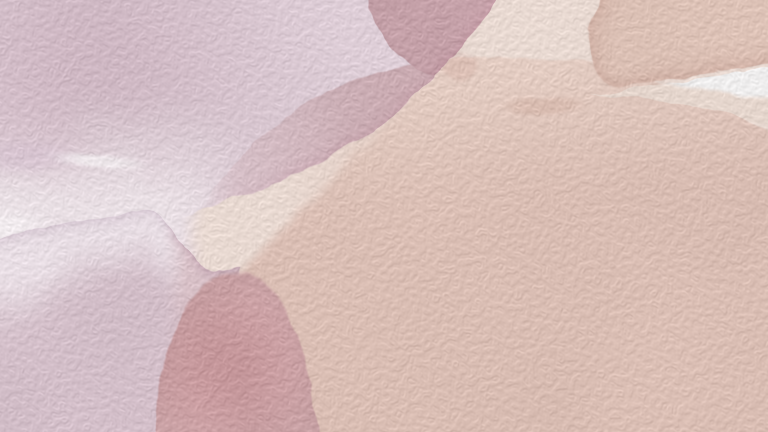
Reproduce this background procedurally as a Shadertoy shader.

```glsl
// Overlapping lilac, peach and rose watercolour washes on embossed paper.

float hash(vec2 p) {
    vec3 q = fract(vec3(p.xyx) * 0.1031);
    q += dot(q, q.yzx + 33.33);
    return fract((q.x + q.y) * q.z);
}

float noise(vec2 p) {
    vec2 i = floor(p), f = fract(p);
    f = f * f * (3.0 - 2.0 * f);
    return mix(mix(hash(i), hash(i + vec2(1, 0)), f.x),
               mix(hash(i + vec2(0, 1)), hash(i + vec2(1, 1)), f.x), f.y);
}

float fbm(vec2 p) {
    float sum = 0.0, gain = 0.5;
    for (int i = 0; i < 4; i++) {
        sum += gain * noise(p);
        p = mat2(1.6, 1.2, -1.2, 1.6) * p + 7.3;
        gain *= 0.5;
    }
    return sum;
}

// Slope contribution of one lattice corner
float corner(vec2 i, vec2 f, vec2 o) {
    float a = 6.2832 * hash(i + o);
    return dot(vec2(cos(a), sin(a)), f - o);
}

float gradientNoise(vec2 p) {
    vec2 i = floor(p), f = fract(p), u = f * f * f * (f * (f * 6.0 - 15.0) + 10.0);
    return mix(mix(corner(i, f, vec2(0)), corner(i, f, vec2(1, 0)), u.x),
               mix(corner(i, f, vec2(0, 1)), corner(i, f, vec2(1)), u.x), u.y);
}

// Short winding ridges pressed into the paper
float paperHeight(vec2 p) {
    vec2 q = mat2(0.8, 0.6, -0.6, 0.8) * p;
    float g = gradientNoise(q * 58.0 + 40.0) + 0.5 * gradientNoise(p * vec2(72, 92) + 9.0);
    return sin(5.5 * g) + 0.7 * gradientNoise(q * 140.0);
}

// Coverage of a wash: d is negative inside
float cover(float d, float soft) {
    return 1.0 - smoothstep(-soft, soft, d);
}

// Pigment gathered just inside an edge
float rim(float d) {
    return cover(d, 0.003) * exp(-abs(d) * 75.0);
}

float ellipse(vec2 p, vec2 r) {
    return (length(p / r) - 1.0) * min(r.x, r.y);
}

void mainImage(out vec4 fragColor, in vec2 fragCoord) {
    vec2 uv = fragCoord / iResolution.y;
    float cloud = fbm(uv * 4.0) - 0.47;
    vec2 p = uv + 0.025 * (vec2(fbm(uv * 15.0), fbm(uv * 15.0 + 19.0)) - 0.47);
    float edge = max(0.0022, 0.7 / iResolution.y);

    // Upper lilac, fading to a pale band at the left
    vec2 c = uv - vec2(0.2, 0.85);
    vec3 col = mix(vec3(0.87, 0.81, 0.845), vec3(0.81, 0.72, 0.765), exp(-5.5 * dot(c, c)));
    float band = exp(-pow((p.y - 0.53 - 0.03 * p.x + 0.15 * cloud) / 0.13, 2.0));
    col = mix(col, vec3(0.92, 0.89, 0.905), 0.85 * band * cover(p.x - 0.5, 0.15));
    float streak = ellipse(p - vec2(0.22, 0.63 - 0.08 * (p.x - 0.2)), vec2(0.09, 0.015));
    col = mix(col, vec3(0.94, 0.92, 0.93), 0.8 * cover(streak, 0.008));
    col = mix(col, vec3(0.95, 0.93, 0.94), 0.8 * cover(ellipse(p - vec2(0.0, 0.475), vec2(0.09, 0.03)), 0.02));
    col = mix(col, vec3(0.82, 0.74, 0.80), 0.5 * cover(ellipse(p - vec2(0.06, 0.64), vec2(0.09, 0.03)), 0.02));

    // Long arc of the main peach wash, turning mauve above the lilac
    float dx = p.x - 1.15, left = min(dx, 0.0);
    float arc = p.y - 0.87 + 0.44 * dx * dx + 0.65 * left * left * left * left;
    vec3 mauve = mix(vec3(0.835, 0.745, 0.775), vec3(0.79, 0.67, 0.695), smoothstep(0.5, 0.95, p.x));
    col = mix(col, mauve, cover(arc, edge * 1.6) * smoothstep(0.43, 0.58, p.x));
    col -= 0.02 * rim(arc) * smoothstep(0.5, 0.7, p.x);

    // Rounded mauve drop at the top
    float drop = ellipse(p - vec2(1.06, 1.02), vec2(0.205, 0.2));
    col = mix(col, vec3(0.765, 0.625, 0.655) + 0.1 * cloud, cover(drop, edge));
    col -= 0.035 * rim(drop);

    // Cream ground to the right of the lilac boundary
    float s = p.x - 0.475;
    float border = (p.y - 0.515 - 0.36 * s - 0.79 * s * s * s) * 0.75;
    col -= vec3(0.03, 0.05, 0.04) * rim(-border) * smoothstep(0.5, 0.7, p.x);
    float ground = cover(border, edge) * smoothstep(0.41, 0.48, p.x);
    col = mix(col, vec3(0.905, 0.845, 0.815), ground);

    // Peach body with a soft upper left side
    float body = cover(arc, edge * 2.0) * smoothstep(-0.025, 0.03, p.x - 0.565 - 0.95 * (p.y - 0.375));
    body = mix(body, 1.0, 0.6 * smoothstep(0.6, 0.95, p.x) * cover(arc, edge * 2.0));
    vec3 peach = mix(vec3(0.85, 0.74, 0.70), vec3(0.885, 0.795, 0.755), smoothstep(0.45, 0.85, p.y - 0.12 * p.x + 0.1));
    col = mix(col, peach, body * ground);
    col -= vec3(0.03, 0.045, 0.05) * ground * cover(ellipse(p - vec2(1.26, 0.752), vec2(0.08, 0.02)), 0.008);
    col -= vec3(0.03, 0.05, 0.05) * ground * cover(ellipse(p - vec2(1.06, 0.85), vec2(0.04, 0.03)), 0.008);

    // Peach block in the upper right corner
    float slope = 0.775 + 0.178 * (p.x - 1.37);
    vec2 inset = max(vec2(1.46 - p.x, slope + 0.105 - p.y), 0.0);
    float block = length(inset) - 0.097 + 0.03 * smoothstep(0.93, 1.0, p.y) * step(p.x, 1.46);
    col = mix(col, vec3(0.865, 0.76, 0.715), cover(block, edge));
    col -= vec3(0.06, 0.08, 0.08) * rim(block * 0.6);

    // White sliver under the block, tinted along its lower side
    float t = max(p.x - 1.37, 0.0);
    float sliver = max(p.y - slope, 0.775 - 0.39 * t * t - p.y);
    vec3 sliverColor = mix(vec3(0.895, 0.835, 0.80), vec3(0.93, 0.925, 0.925),
                           smoothstep(-0.008, 0.008, p.y - 0.81 + 0.14 * (p.x - 1.53)));
    col = mix(col, sliverColor, cover(sliver, edge) * step(1.37, p.x));

    // Lower lilac, palest beneath its crisp upper edge
    float hill = p.y - 0.451 - 0.19 * p.x + 0.175 * smoothstep(0.33, 0.5, p.x);
    vec3 lilac = mix(vec3(0.825, 0.745, 0.785), vec3(0.905, 0.865, 0.89),
                     smoothstep(-0.23, -0.03, hill + 0.15 * cloud - 0.08 * p.x));
    lilac = mix(lilac, vec3(0.835, 0.735, 0.76), 0.85 * smoothstep(0.37, 0.44, p.x));
    float lowerMask = cover(hill, edge) * cover(p.x - 0.56, edge);
    col = mix(col, lilac, lowerMask);
    col -= vec3(0.08, 0.10, 0.08) * rim(hill) * lowerMask;

    // Rose petal rising from the bottom
    vec2 q = p - vec2(0.55, 0.0);
    float petal = ellipse(q, vec2(q.x > 0.0 ? 0.185 - 0.05 * q.y : 0.19, 0.37));
    vec2 r = uv - vec2(0.52, 0.15);
    vec3 rose = mix(vec3(0.80, 0.67, 0.68), vec3(0.765, 0.585, 0.60), exp(-16.0 * dot(r, r)));
    col = mix(col, rose + 0.08 * cloud, cover(petal, edge * 1.5));
    col -= 0.025 * rim(petal);

    // Pigment clouds and light across the paper relief
    vec2 e = vec2(-0.0009, 0.0022);
    col += 0.03 * cloud + 0.024 * (paperHeight(uv - e) - paperHeight(uv + e));
    fragColor = vec4(clamp(col, 0.0, 1.0), 1.0);
}
```
